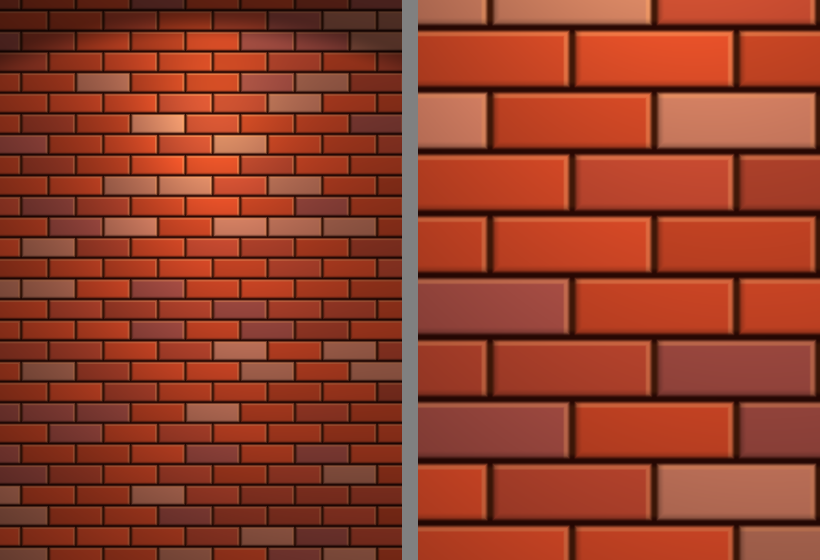
Left: the whole. Right: its middle third, enlarged.
A Shadertoy shader for this texture:

```glsl
// A running-bond brick wall lit by a warm spotlight from above.
// Each brick is a bevelled box distance field with a hashed fired-clay colour;
// smooth light pools and a curved shadow under the lamp shade the whole wall.

#define ROWS 27.14          // courses over the canvas height
#define ASPECT 2.654        // brick pitch, width over height
#define PHASE vec2(0.285, 0.495)
#define JOINT 0.056         // half the mortar gap, in courses
#define BEVEL 0.060         // width of the lit rim
#define SOFTNESS 0.030      // blur of the edges, in courses
#define AMBIENT 0.73
#define POOL 0.34           // strength of the broad light
#define HOTSPOT 0.42        // strength of the lamp glow

const vec3 RED    = vec3(0.755, 0.255, 0.135);
const vec3 BROWN  = vec3(0.68, 0.25, 0.165);
const vec3 PALE   = vec3(0.71, 0.42, 0.33);
const vec3 MAUVE  = vec3(0.62, 0.285, 0.25);
const vec3 BED    = vec3(0.15, 0.03, 0.012);
const vec3 UPRIGHT = vec3(0.24, 0.09, 0.03);
const vec3 RIM    = vec3(0.86, 0.53, 0.34);
const vec3 GLOW   = vec3(0.55, 0.85, 0.50);

float hash(vec2 cell) {
    vec3 h = fract(cell.xyx * vec3(0.1031, 0.1030, 0.0973));
    h += dot(h, h.yzx + 33.33);
    return fract((h.x + h.y) * h.z);
}

float boxDistance(vec2 p, vec2 halfSize) {
    vec2 d = abs(p) - halfSize;
    return length(max(d, 0.0)) + min(max(d.x, d.y), 0.0);
}

// Elliptical falloff, 1 at the centre
float lightPool(vec2 p, vec2 centre, vec2 radius) {
    vec2 d = (p - centre) / radius;
    return exp(-dot(d, d));
}

// Clay mix: mostly red, some brown, fewer pale and mauve
vec3 brickColour(vec2 id) {
    float kind = hash(id + 41.0);
    vec3 clay = kind < 0.44 ? RED : kind < 0.72 ? BROWN : kind < 0.87 ? PALE : MAUVE;
    return clay * mix(0.93, 1.06, hash(id + 97.0));
}

void mainImage(out vec4 fragColor, in vec2 fragCoord) {
    // x is centred, y runs from 0 to 1; both in canvas heights
    vec2 p = vec2(fragCoord.x - 0.5 * iResolution.x, fragCoord.y) / iResolution.y;
    float aa = 0.6 * ROWS / iResolution.y + SOFTNESS;

    // Courses counted down from the top, alternate ones shifted by half
    vec2 grid = vec2(p.x * ROWS / ASPECT, (1.0 - p.y) * ROWS) + PHASE * vec2(1.0, -1.0);
    float course = floor(grid.y);
    grid.x += 0.5 * mod(course + 1.0, 2.0);
    vec2 id = floor(grid);
    vec2 local = (fract(grid) - 0.5) * vec2(ASPECT, -1.0);

    // Brick face with lit top and right rims, shaded bottom and left rims
    vec2 halfSize = 0.5 * vec2(ASPECT, 1.0) - JOINT;
    float face = 1.0 - smoothstep(-aa, aa, boxDistance(local, halfSize));
    vec2 toLit = halfSize - local;
    vec2 toShade = halfSize + local;
    float lit = 1.0 - smoothstep(BEVEL, BEVEL + aa, min(toLit.x, toLit.y));
    float shade = 1.0 - smoothstep(0.0, BEVEL * 2.0, min(toShade.x, toShade.y));
    vec3 clay = brickColour(id);
    clay *= 1.0 + 0.06 * local.y + 0.03 * local.x;
    clay = mix(clay, clay * 0.45 + RIM * 0.55, 0.85 * lit);
    clay *= 1.0 - 0.20 * shade;

    // Upright joints are browner than the beds between courses
    vec3 mortar = mix(UPRIGHT, BED, smoothstep(0.36, 0.46, abs(local.y)));

    // Spotlight, side falloff and the dark band above the beam
    float broad = lightPool(p, vec2(0.01, 0.64), vec2(0.23, 0.42));
    float hot = lightPool(p, vec2(0.015, 0.79), vec2(0.115, 0.15));
    float beam = 1.0 - smoothstep(0.925, 0.985, p.y + 0.55 * p.x * p.x);
    float vignette = 1.0 - 0.75 * p.x * p.x - 0.08 * smoothstep(0.3, 0.0, p.y);
    float light = (AMBIENT + POOL * broad * beam) * vignette;
    light *= mix(0.66, 1.0, beam);

    vec3 colour = mix(mortar, clay, face) * light;
    colour += face * clay * GLOW * hot * beam * HOTSPOT;
    fragColor = vec4(clamp(colour, 0.0, 1.0), 1.0);
}
```
